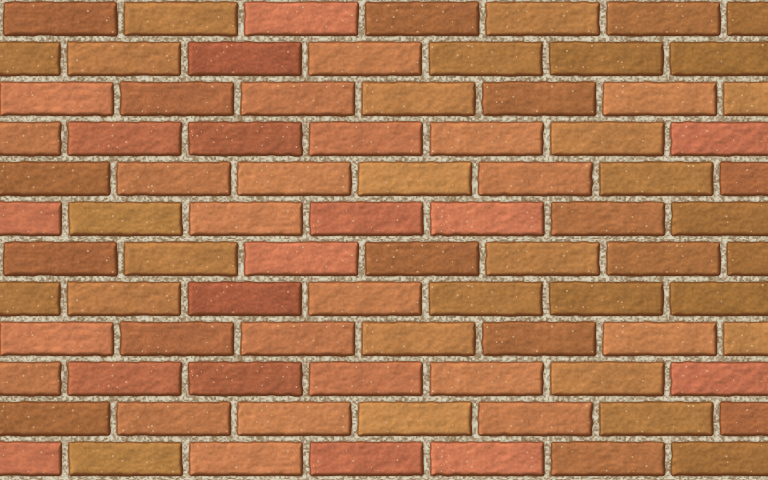
Write a WebGL 1 fragment shader that draws this texture.

```glsl
precision highp float;
uniform vec2 u_resolution;

float hash(vec2 p) {
  vec3 a = fract(vec3(p.xyx) * 0.1031);
  a += dot(a, a.yzx + 33.33);
  return fract((a.x + a.y) * a.z);
}

float noise(vec2 p) {
  vec2 i = floor(p), f = fract(p);
  f = f * f * (3.0 - 2.0 * f);
  return mix(mix(hash(i), hash(i + vec2(1.0, 0.0)), f.x),
             mix(hash(i + vec2(0.0, 1.0)), hash(i + 1.0), f.x), f.y);
}

// Rounded brick outline, negative inside
float brickDistance(vec2 p) {
  vec2 q = abs(p) - vec2(1.43, 0.43) + 0.07;
  return length(max(q, 0.0)) + min(max(q.x, q.y), 0.0) - 0.07;
}

// Pitted clay surface
float relief(vec2 p) {
  return 0.6 * noise(p * vec2(4.5, 7.0)) + 0.4 * noise(p * vec2(10.0, 14.0) + 31.0);
}

// Sparse pale grains, one candidate per cell
float speckles(vec2 p, float pixel) {
  vec2 cell = floor(p * 8.0);
  vec2 center = 0.25 + 0.5 * vec2(hash(cell + 3.7), hash(cell + 91.3));
  float d = length(fract(p * 8.0) - center) / 8.0;
  float radius = 0.014 + 0.014 * hash(cell + 57.1);
  return step(0.93, hash(cell + 17.9)) * (1.0 - smoothstep(radius - pixel * 0.5, radius + pixel * 0.5, d));
}

void main() {
  // One unit is a course of bricks; y runs downward and repeats every six courses
  float pixel = 12.0 / u_resolution.y;
  vec2 p = gl_FragCoord.xy * pixel;
  p.y = mod(12.03 - p.y, 6.0);
  float row = floor(p.y);

  // Staggered bond with slightly uneven joints
  float offset = mod(row, 2.0) > 0.5 ? 0.525 + 0.003 * row : -0.015 * row;
  float along = p.x / 3.015 - offset;
  vec2 id = vec2(floor(along) + 5.0, row);
  vec2 local = vec2((fract(along) - 0.5) * 3.015, fract(p.y) - 0.5);
  float d = brickDistance(local) + 0.035 * (noise(p * 5.0 + 11.0) - 0.5);
  float inside = 1.0 - smoothstep(-0.5 * pixel, 0.5 * pixel, d);

  // Sandy mortar, shaded next to the bricks
  float sand = 0.55 * noise(p * 24.0) + 0.45 * noise(p * 13.0 + 47.0);
  vec3 mortar = mix(vec3(0.58, 0.48, 0.36), vec3(0.86, 0.82, 0.72), smoothstep(0.1, 0.8, sand));
  mortar *= 0.84 + 0.16 * smoothstep(0.0, 0.05, d);

  // Fired clay: each brick has its own lightness and red or olive tone
  float lightness = hash(id * 7.3 + 2.1);
  float redness = hash(id * 5.9 + 40.7) * 2.0 - 1.0;
  vec3 brick = mix(vec3(0.62, 0.39, 0.23), vec3(0.77, 0.50, 0.32), lightness);
  brick += redness * vec3(0.025, -0.035, 0.018);

  // Surface light from the upper left, mottling and grain
  float slope = relief(p + 0.05) - relief(p);
  brick *= 1.0 + 0.26 * slope + 0.08 * (noise(p * 2.2 + 19.0) - 0.5);
  brick += 0.05 * (noise(p * 22.0 + 73.0) - 0.5);
  brick = mix(brick, vec3(0.87, 0.72, 0.57), 0.65 * speckles(p, pixel));

  // Worn bevel: pale upper rim, dark outline heaviest below and to the right
  float facing = (brickDistance(local) - brickDistance(local - vec2(0.04))) / 0.04;
  float rim = 1.0 - smoothstep(0.04, 0.17, -d);
  brick *= 1.0 - 0.09 * rim * facing;
  float outline = 1.0 - smoothstep(0.015, 0.085 + 0.025 * facing, -d);
  brick = mix(brick, vec3(0.36, 0.19, 0.09), outline * (0.73 + 0.2 * facing));

  gl_FragColor = vec4(mix(mortar, brick, inside), 1.0);
}
```
